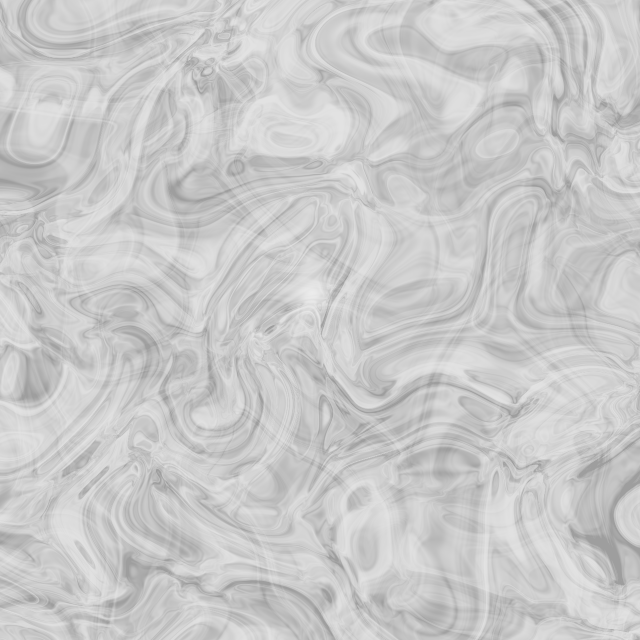
Write a WebGL 1 fragment shader that draws this texture.

```glsl
precision highp float;
// Pale grey marbling: stretched gradient-noise strata are folded by repeated
// domain warping, with crinkled patches where the fine folds grow stronger.
// Two such sheets are overlaid translucently, with one soft glow near the centre.

uniform vec2 u_resolution;

const float TAU = 6.2831853;
const float FOLD_SCALE = 4.3;                 // large folds across the canvas
const vec2 STRATA_SCALE = vec2(1.1, 3.3);     // long along x, thin along y
const vec2 GLOW_CENTRE = vec2(0.487, 0.543);
const float MID_GREY = 0.796;

vec2 gradientAt(vec2 cell) {
  float angle = TAU * fract(sin(dot(cell, vec2(127.1, 311.7))) * 43758.545);
  return vec2(cos(angle), sin(angle));
}

float gradientNoise(vec2 p) {
  vec2 cell = floor(p);
  vec2 f = p - cell;
  vec2 fade = f * f * f * (f * (f * 6.0 - 15.0) + 10.0);
  vec2 right = vec2(1.0, 0.0);
  vec2 up = vec2(0.0, 1.0);
  float a = dot(gradientAt(cell), f);
  float b = dot(gradientAt(cell + right), f - right);
  float c = dot(gradientAt(cell + up), f - up);
  float d = dot(gradientAt(cell + 1.0), f - 1.0);
  return mix(mix(a, b, fade.x), mix(c, d, fade.x), fade.y);
}

vec2 noiseVector(vec2 p) {
  return vec2(gradientNoise(p), gradientNoise(p + vec2(37.2, 17.8)));
}

// Each pass bends the space left by the pass before, at a finer scale.
vec2 foldSpace(vec2 p, float strength, float crinkle) {
  float frequency = 1.0;
  for (int i = 0; i < 4; i++) {
    float bend = strength * (i > 1 ? crinkle : 1.0);
    p += bend / frequency * noiseVector(p * frequency + 9.3 * float(i));
    frequency *= 1.8;
  }
  return p;
}

float strata(vec2 p, float gain) {
  float sum = 0.0;
  float amplitude = 1.0;
  for (int i = 0; i < 4; i++) {
    sum += amplitude * gradientNoise(p);
    p = p * 2.03 + vec2(5.7, 11.3);
    amplitude *= gain;
  }
  return sum;
}

float marbleSheet(vec2 uv, vec2 seed, float strength) {
  vec2 p = uv * FOLD_SCALE + seed;
  float crinkle = mix(0.45, 1.2, smoothstep(-0.05, 0.4, gradientNoise(p * 0.8 + 4.4)));
  return strata(foldSpace(p, strength, crinkle) * STRATA_SCALE, 0.7);
}

float marbleTone(vec2 uv) {
  float n = 0.85 * marbleSheet(uv, vec2(3.1, 8.6), 1.4)
          + 0.42 * marbleSheet(uv.yx, vec2(21.4, 14.9), 1.2);
  float tone = MID_GREY + 0.19 * n - 0.1 * n * n;
  vec2 toGlow = uv - GLOW_CENTRE;
  float glow = exp(-dot(toGlow, toGlow) / 0.0009);
  return mix(tone, 0.96, 0.75 * glow);
}

void main() {
  float side = min(u_resolution.x, u_resolution.y);
  float tone = 0.0;
  // Average a 2 by 2 grid of samples to smooth the thin streaks.
  for (int y = 0; y < 2; y++) {
    for (int x = 0; x < 2; x++) {
      vec2 offset = 0.5 * vec2(float(x), float(y)) - 0.25;
      tone += 0.25 * marbleTone((gl_FragCoord.xy + offset) / side);
    }
  }
  gl_FragColor = vec4(vec3(clamp(tone, 0.62, 0.97)), 1.0);
}
```
